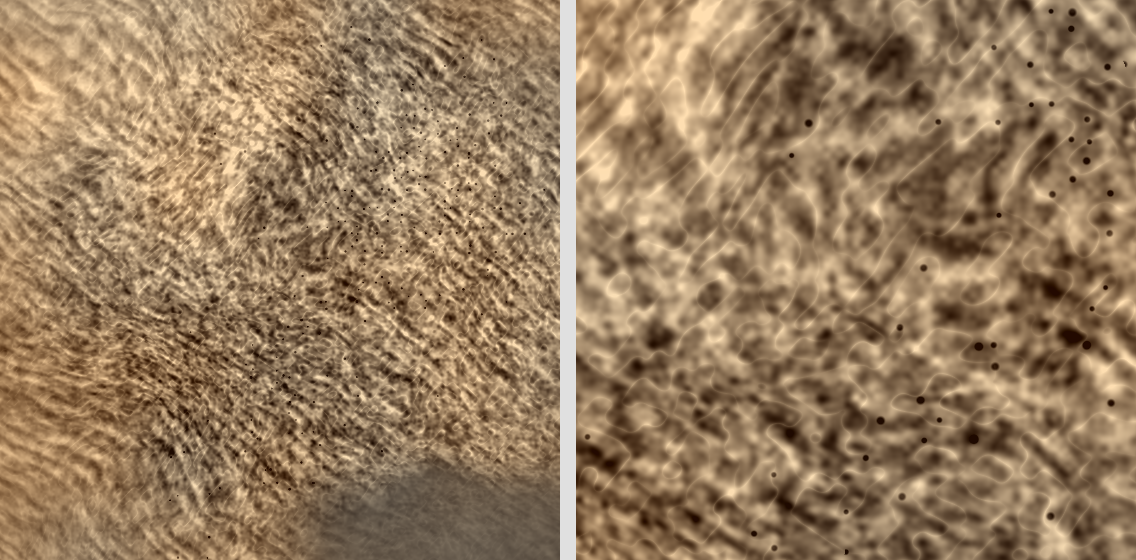
Left, the full canvas; right, a detail of the centre.
Reproduce this texture procedurally as a three.js fragment shader.

```glsl
varying vec2 vUv;

const vec3 DARK_BROWN = vec3(0.30, 0.20, 0.115);
const vec3 PALE_SAND = vec3(0.87, 0.75, 0.59);
const vec3 WARM_TINT = vec3(0.035, 0.0, -0.03);
const vec2 RIPPLE_DIR = vec2(0.77, -0.64);
const vec2 FOLD_DIR = vec2(0.52, 0.855);
const vec2 FOCUS_CENTRE = vec2(0.58, 0.5);
const float BASE_TONE = 0.52;
const float RIPPLE_FREQ = 43.0;
const float RIPPLE_DEPTH = 0.17;
const float STREAK_DEPTH = 0.30;
const float GRAIN_DEPTH = 0.36;
const float THREAD_DEPTH = 0.34;
const float PIT_GRID = 90.0;
const float PIT_RADIUS = 0.30;
const float PIT_DEPTH = 0.75;
const float TAU = 6.2831853;

float hash(vec2 p) {
  vec3 q = fract(vec3(p.xyx) * 0.1031);
  q += dot(q, q.yzx + 33.33);
  return fract((q.x + q.y) * q.z);
}

// Smooth value noise from -1 to 1
float noise(vec2 p) {
  vec2 i = floor(p);
  vec2 f = fract(p);
  f = f * f * (3.0 - 2.0 * f);
  float low = mix(hash(i), hash(i + vec2(1.0, 0.0)), f.x);
  float high = mix(hash(i + vec2(0.0, 1.0)), hash(i + vec2(1.0, 1.0)), f.x);
  return 2.0 * mix(low, high, f.y) - 1.0;
}

float fbm(vec2 p) {
  float sum = 0.0;
  float amp = 0.55;
  for (int i = 0; i < 4; i++) {
    sum += amp * noise(p);
    p = mat2(0.8, 0.6, -0.6, 0.8) * p * 2.03 + 17.3;
    amp *= 0.5;
  }
  return sum;
}

// Soft ellipse whose first axis follows the folds
float patchAt(vec2 p, vec2 centre, vec2 size) {
  vec2 d = p - centre;
  vec2 q = vec2(dot(d, FOLD_DIR), dot(d, vec2(FOLD_DIR.y, -FOLD_DIR.x))) / size;
  return exp(-dot(q, q));
}

// Broad light and shade of the folds
float foldTone(vec2 p) {
  float tone = BASE_TONE + 0.16 * fbm(p * 5.0 + 3.0);
  tone += 0.25 * patchAt(p, vec2(0.24, 0.88), vec2(0.38, 0.28));
  tone += 0.20 * patchAt(p, vec2(0.45, 0.73), vec2(0.20, 0.05));
  tone -= 0.26 * patchAt(p, vec2(0.53, 0.74), vec2(0.18, 0.045));
  tone += 0.16 * patchAt(p, vec2(0.04, 0.75), vec2(0.14, 0.06));
  tone -= 0.20 * patchAt(p, vec2(0.12, 0.66), vec2(0.12, 0.035));
  tone += 0.19 * patchAt(p, vec2(0.75, 0.70), vec2(0.13, 0.13));
  tone += 0.14 * patchAt(p, vec2(0.74, 0.44), vec2(0.22, 0.09));
  tone -= 0.17 * patchAt(p, vec2(0.40, 0.30), vec2(0.22, 0.20));
  return tone;
}

// Small dark round holes, kept inside their cells
float pits(vec2 p) {
  vec2 cell = floor(p * PIT_GRID);
  vec2 jitter = vec2(hash(cell + 5.1), hash(cell + 71.7)) - 0.5;
  float radius = PIT_RADIUS * mix(0.6, 1.0, hash(cell + 31.9));
  float d = length(fract(p * PIT_GRID) - 0.5 - 0.35 * jitter);
  float band = patchAt(p, vec2(0.74, 0.70), vec2(0.14, 0.17))
             + 0.6 * patchAt(p, vec2(0.58, 0.42), vec2(0.35, 0.12));
  float present = step(1.0 - 0.17 * band, hash(cell + 11.3));
  return present * (1.0 - smoothstep(0.35 * radius, radius, d));
}

void main() {
  vec2 p = vUv;
  vec2 bent = p + 0.045 * vec2(noise(p * 4.0), noise(p * 4.0 + 40.0));
  bent += 0.006 * vec2(noise(p * 22.0), noise(p * 22.0 + 60.0));
  vec2 q = vec2(dot(bent, RIPPLE_DIR), dot(bent, vec2(-RIPPLE_DIR.y, RIPPLE_DIR.x)));

  // Sharp middle, softer corners and a blurred dark corner
  vec2 shadeSpot = p + 0.03 * vec2(noise(p * 9.0), noise(p * 9.0 + 8.0));
  float blurred = smoothstep(0.30, 0.18, length((shadeSpot - vec2(0.83, 0.0)) * vec2(0.75, 1.4)));
  float focus = 1.0 - 0.75 * smoothstep(0.28, 0.72, length(p - FOCUS_CENTRE));
  focus *= 1.0 - 0.75 * blurred;

  // Broken wavy ripples
  float phase = TAU * RIPPLE_FREQ * q.y + 2.3 * noise(q * vec2(16.0, 22.0));
  float strength = clamp(0.75 + 0.9 * noise(q * 9.0 + 20.0), 0.15, 1.4);
  strength += 0.4 * patchAt(p, vec2(0.88, 0.90), vec2(0.20, 0.20));
  float ripple = sin(phase + 0.5 * sin(phase)) * strength;

  // Streaks, grain and fine pale threads
  float streak = noise(q * vec2(36.0, 82.0)) + 0.4 * noise(q * vec2(70.0, 95.0) + 9.0);
  float grain = noise(q * vec2(135.0, 150.0)) + 0.45 * noise(p * 230.0);
  float thread = 1.0 - abs(noise(q * vec2(95.0, 75.0) + 90.0));
  thread = thread * thread * thread - 0.4;

  float softness = mix(0.55, 1.0, focus) * (1.0 - 0.65 * blurred);
  float tone = foldTone(p) - 0.26 * blurred;
  tone += softness * (RIPPLE_DEPTH * ripple + STREAK_DEPTH * streak);
  tone += focus * (GRAIN_DEPTH * grain + THREAD_DEPTH * thread);
  tone -= PIT_DEPTH * pits(p);

  vec3 color = mix(DARK_BROWN, PALE_SAND, clamp(tone, -0.3, 1.22));
  float warmth = noise(p * 6.0 + 50.0) + 0.8 * (0.5 - p.x) - 1.2 * blurred;
  gl_FragColor = vec4(color + WARM_TINT * warmth, 1.0);
}
```
